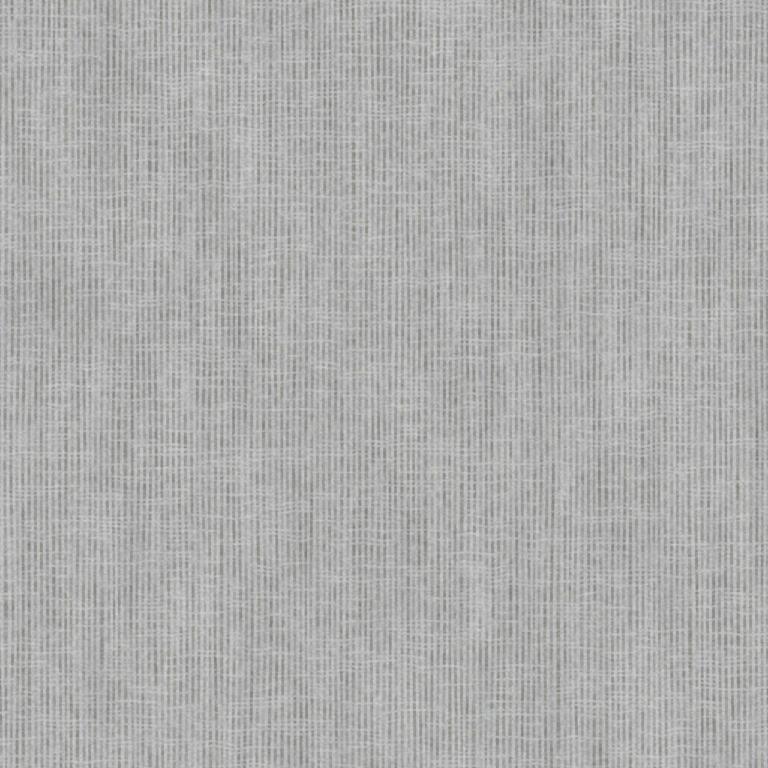
Reproduce this texture procedurally as a WebGL 1 fragment shader.

```glsl
precision highp float;
// Grey woven cloth: 128 straight upright threads divided by dark, uneven
// grooves, bridged by 170 cross threads of irregular strength. Value noise
// varies groove depth and adds short streaks, fibre grain and warm flecks.

uniform vec2 u_resolution;

const float TAU = 6.2831853;

float hash(vec2 p) {
  vec3 q = fract(vec3(p.xyx) * 0.1031);
  q += dot(q, q.yzx + 33.33);
  return fract((q.x + q.y) * q.z);
}

float noise(vec2 p) {
  vec2 cell = floor(p);
  vec2 f = fract(p);
  f = f * f * (3.0 - 2.0 * f);
  float low = mix(hash(cell), hash(cell + vec2(1.0, 0.0)), f.x);
  float high = mix(hash(cell + vec2(0.0, 1.0)), hash(cell + 1.0), f.x);
  return mix(low, high, f.y);
}

void main() {
  vec2 uv = gl_FragCoord.xy / u_resolution;

  // Straight upright threads of uneven width, a groove at each cell border
  float warp = uv.x * 128.0 + 0.45 * (noise(vec2(uv.x * 64.0, uv.y * 5.0)) - 0.5);
  float grooveId = floor(warp + 0.5);
  float groove = smoothstep(0.1, 0.42, abs(fract(warp) - 0.5));

  // Each groove fades in and out along its length
  float longFade = noise(vec2(grooveId * 7.0, uv.y * 14.0));
  float shortFade = noise(vec2(grooveId * 5.0 + 41.0, uv.y * 90.0));
  float depth = 0.2 + 0.5 * longFade + 0.55 * shortFade;

  // Cross threads: each row has its own strength, drifting across the cloth
  float row = uv.y * 170.0 + 0.9 * noise(uv * vec2(36.0, 30.0) + 17.0);
  float weft = 0.5 + 0.5 * cos(TAU * row);
  float rowStrength = noise(vec2(uv.x * 26.0, floor(row + 0.5) * 3.0 + 83.0));
  float bridge = weft * smoothstep(0.3, 0.9, rowStrength);
  float shade = groove * depth * (1.0 - 0.65 * bridge);

  vec3 color = mix(vec3(0.731, 0.734, 0.737), vec3(0.57, 0.57, 0.555), shade);

  // Short upright streaks, broad mottling, and grain at two fibre scales
  float streak = noise(uv * vec2(60.0, 10.0) + 29.0) - 0.5;
  float mottle = noise(uv * vec2(16.0, 10.0) + 61.0) - 0.5;
  float grain = noise(uv * vec2(400.0, 460.0)) - 0.5;
  float fibre = noise(uv * vec2(190.0, 330.0) + 211.0) - 0.5;
  color += 0.038 * streak + 0.022 * mottle + 0.07 * grain + 0.04 * fibre;
  color += 0.02 * (bridge - 0.2);

  // Sparse warm flecks
  float fleck = smoothstep(0.78, 0.95, noise(uv * vec2(230.0, 210.0) + 137.0));
  color += fleck * vec3(0.026, 0.022, 0.004);

  gl_FragColor = vec4(color, 1.0);
}
```
